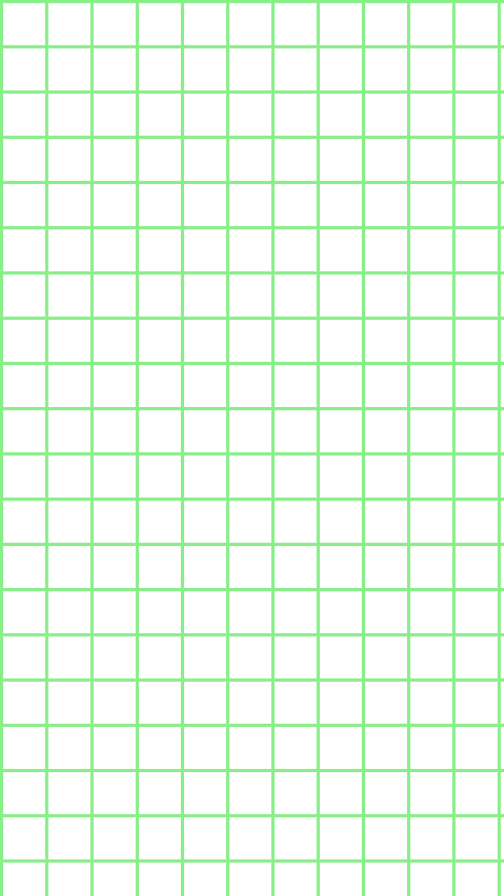
This pattern is drawn by a Shadertoy shader. Its source:

```glsl
// Coverage of evenly spaced lines along one axis, smoothed over one pixel
float lineCoverage(float position, float pixel) {
    float pitch = 0.08975;
    float offset = position - 0.0031;
    float dist = abs(offset - pitch * round(offset / pitch));
    return clamp((0.0032 - dist) / pixel + 0.5, 0.0, 1.0);
}

void mainImage(out vec4 fragColor, in vec2 fragCoord) {
    // Canvas widths, measured from the upper left corner
    float pixel = 1.0 / iResolution.x;
    vec2 p = vec2(fragCoord.x, iResolution.y - fragCoord.y) * pixel;

    // Union of vertical and horizontal lines
    float grid = max(lineCoverage(p.x, pixel), lineCoverage(p.y, pixel));

    vec3 paper = vec3(1.0);
    vec3 lineGreen = vec3(0.533, 0.933, 0.533);
    fragColor = vec4(mix(paper, lineGreen, grid), 1.0);
}
```
